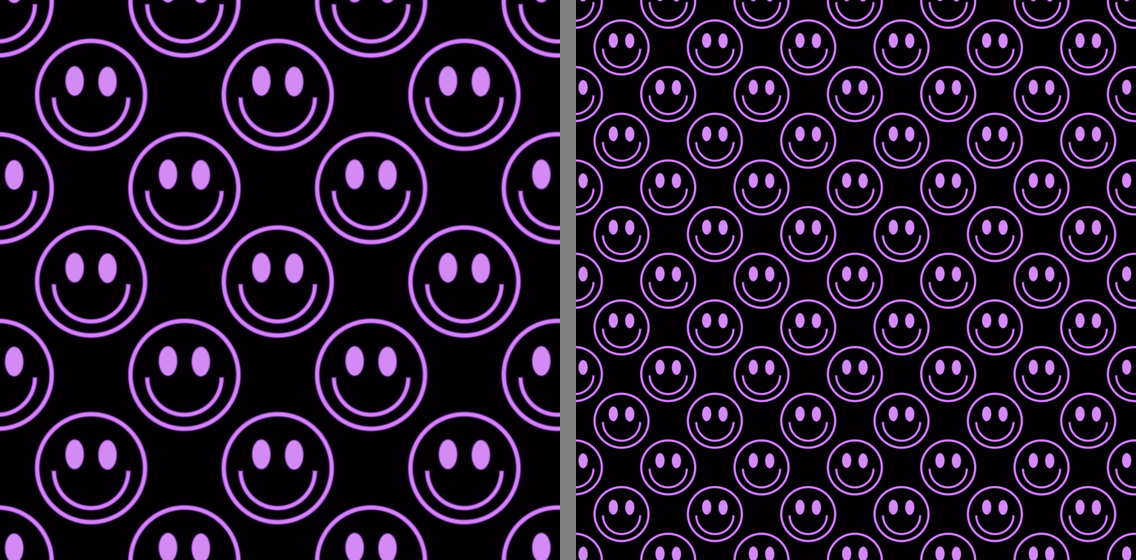
Left, the tile; right, the same tile 2 across and 2 down.
Write a Shadertoy shader that draws this pattern.

```glsl
// Staggered grid of glowing violet outline smileys on near-black, tiling seamlessly.

const float REPEATS = 3.0;                      // cells across and down, two smileys each
const vec2 FIRST_CENTER = vec2(0.488, 0.492);   // position inside a cell
const vec3 BACKGROUND = vec3(0.01, 0.00, 0.01);
const vec3 HALO = vec3(0.10, 0.00, 0.20);
const vec3 VIOLET = vec3(0.84, 0.51, 0.99);
const vec3 LILAC = vec3(0.83, 0.54, 0.96);

// Signed distance to a circular outline
float ringDistance(vec2 p, float radius, float halfWidth) {
    return abs(length(p) - radius) - halfWidth;
}

// Approximate signed distance to an axis-aligned ellipse
float ellipseDistance(vec2 p, vec2 radii) {
    float scaled = length(p / radii);
    float slope = length(p / (radii * radii));
    return scaled * (scaled - 1.0) / max(slope, 1e-4);
}

// Lower half of a ring, with flat ends
float smileDistance(vec2 p, float radius, float halfWidth) {
    return max(ringDistance(p, radius, halfWidth), p.y);
}

// x: distance to the strokes, y: distance to the eyes
vec2 smileyDistances(vec2 p) {
    float outline = ringDistance(p, 0.289, 0.0115);
    float smile = smileDistance(p - vec2(0.0, -0.015), 0.199, 0.0108);
    vec2 eyeRadii = vec2(0.049, 0.079);
    float leftEye = ellipseDistance(p - vec2(-0.088, 0.074), eyeRadii);
    float rightEye = ellipseDistance(p - vec2(0.088, 0.071), eyeRadii);
    return vec2(min(outline, smile), min(leftEye, rightEye));
}

// Wraps a position to the nearest copy of a center in the unit lattice
vec2 wrapAround(vec2 p, vec2 center) {
    return fract(p - center + 0.5) - 0.5;
}

float coverage(float dist, float softness) {
    return 1.0 - smoothstep(-softness, softness, dist);
}

void mainImage(out vec4 fragColor, in vec2 fragCoord) {
    vec2 p = fragCoord / iResolution.xy * REPEATS;
    float pixel = REPEATS / min(iResolution.x, iResolution.y);
    float softness = max(0.0065, 0.75 * pixel);

    // Two interleaved lattices, half a cell apart
    vec2 dist = vec2(1.0);
    for (int i = 0; i < 2; i++) {
        vec2 center = FIRST_CENTER + 0.5 * float(i);
        dist = min(dist, smileyDistances(wrapAround(p, center)));
    }

    // Faint halo, then strokes and slightly paler eyes
    float nearest = max(min(dist.x, dist.y), 0.0);
    vec3 color = mix(BACKGROUND, HALO, exp(-nearest / 0.006));
    color = mix(color, VIOLET, coverage(dist.x, softness));
    color = mix(color, LILAC, coverage(dist.y, softness));
    fragColor = vec4(color, 1.0);
}
```
